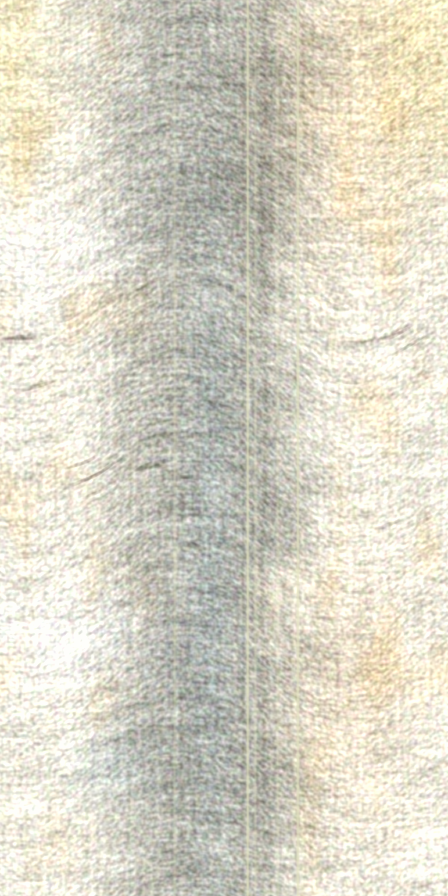
A Shadertoy shader for this texture:

```glsl
// Weathered pale stone: folded strata, a grey vertical band and thin light seams.
#define FOLD_HEIGHT 0.07
#define FOLD_PERIOD 0.76
#define FOLD_CREST 0.41
#define CRACK_SPACING 0.345
#define CRACK_DEPTH 0.26
#define GRAIN_AMOUNT 0.20
#define STRATA_AMOUNT 0.17
#define WEAVE_AMOUNT 0.07
#define SEAM_WIDTH 0.0035
#define PAPER vec3(0.965, 0.95, 0.905)
#define BAND_GREY vec3(0.715, 0.715, 0.685)
#define SEAM_TINT vec3(0.90, 0.90, 0.77)

vec2 hashGradient(vec2 cell) {
    vec3 h = fract(vec3(cell.xyx) * vec3(0.1031, 0.1030, 0.0973));
    h += dot(h, h.yzx + 33.33);
    float angle = 6.2832 * fract((h.x + h.y) * h.z);
    return vec2(cos(angle), sin(angle));
}

// Gradient noise, roughly -0.7 to 0.7
float noise(vec2 p) {
    vec2 i = floor(p), f = p - i;
    vec2 w = f * f * f * (f * (f * 6.0 - 15.0) + 10.0);
    float a = dot(hashGradient(i), f);
    float b = dot(hashGradient(i + vec2(1, 0)), f - vec2(1, 0));
    float c = dot(hashGradient(i + vec2(0, 1)), f - vec2(0, 1));
    float d = dot(hashGradient(i + vec2(1, 1)), f - vec2(1, 1));
    return mix(mix(a, b, w.x), mix(c, d, w.x), w.y);
}

float fbm(vec2 p) {
    float sum = 0.0, gain = 1.0;
    for (int i = 0; i < 4; i++) {
        sum += gain * noise(p);
        p = mat2(1.6, 1.2, -1.2, 1.6) * p + 7.3;
        gain *= 0.55;
    }
    return sum;
}

float glow(vec2 p, vec2 centre, vec2 radius) {
    vec2 d = (p - centre) / radius;
    return exp(-dot(d, d));
}

float seam(float x, float centre, float width) {
    float d = (x - centre) / width;
    return exp(-d * d);
}

// Depth measured along the folded layers
float strataDepth(vec2 p) {
    float fold = cos(6.2832 * (p.x - FOLD_CREST) / FOLD_PERIOD);
    fold *= 1.0 - 0.4 * smoothstep(0.85, 1.0, p.x);
    float fade = 1.0 - 0.35 * smoothstep(1.1, 1.9, p.y);
    return p.y + FOLD_HEIGHT * fade * fold + 0.012 * noise(p * vec2(7, 5));
}

// Broken dark lines, strongest on the second layer
float cracks(vec2 p, float depth) {
    float sum = 0.0;
    for (int i = 1; i <= 4; i++) {
        float layer = float(i);
        float offset = depth - layer * CRACK_SPACING + 0.007 * noise(vec2(p.x * 22.0, layer * 9.0));
        float broken = smoothstep(-0.25, 0.3, noise(vec2(p.x * 13.0 + layer * 5.0, layer)));
        float reach = i == 2 ? 0.85 : 0.7 * glow(p, vec2(0.39, p.y), vec2(0.12, 1));
        sum += seam(offset, 0.0, 0.005) * broken * reach;
    }
    float fine = noise(vec2(p.x * 10.0, depth * 48.0));
    float patches = smoothstep(-0.1, 0.5, noise(p * vec2(6, 9) + 31.0));
    float zone = smoothstep(0.45, 0.7, p.y) * (1.0 - smoothstep(1.3, 1.6, p.y));
    return sum + 0.7 * smoothstep(0.22, 0.5, fine) * patches * (0.25 + 0.75 * zone);
}

void mainImage(out vec4 fragColor, in vec2 fragCoord) {
    vec2 uv = fragCoord / iResolution.xy;
    vec2 p = vec2(uv.x, 2.0 * (1.0 - uv.y));
    float depth = strataDepth(p);
    float cloud = fbm(p * vec2(4, 5) + 3.0);

    // Grey band with ragged sides
    float edge = p.x + 0.06 * cloud;
    float topSpread = 1.0 - smoothstep(0.2, 0.65, p.y);
    float band = smoothstep(0.13 - 0.04 * topSpread, 0.42, edge);
    band *= 1.0 - smoothstep(0.53, 0.76 + 0.04 * topSpread, edge);
    band += 0.22 * glow(p, vec2(0.42, 0.44), vec2(0.17, 0.09));
    band += 0.22 * glow(p, vec2(0.41, 1.60), vec2(0.14, 0.13));
    band += 0.16 * glow(p, vec2(0.24, 1.71), vec2(0.09, 0.07));
    band -= 0.15 * glow(p, vec2(0.42, 0.64), vec2(0.25, 0.07));
    vec3 color = mix(PAPER, BAND_GREY, clamp(band, 0.0, 1.2));

    // Stains: yellow corners, peach flank, cool patches, bleached left side
    float side = 1.0 - clamp(band, 0.0, 1.0);
    float yellow = glow(p, vec2(0.0, 0.12), vec2(0.12, 0.3)) + glow(p, vec2(0.96, 0.1), vec2(0.16, 0.3));
    float peach = glow(p, vec2(0.78, 1.55), vec2(0.15, 0.3)) + glow(p, vec2(0.78, 0.25), vec2(0.2, 0.35));
    float cool = glow(p, vec2(0.24, 1.71), vec2(0.1, 0.08)) + glow(p, vec2(0.47, 1.2), vec2(0.05, 0.8));
    float bleach = glow(p, vec2(0.04, 0.56), vec2(0.22, 0.12)) + glow(p, vec2(0.1, 1.43), vec2(0.28, 0.1));
    color -= vec3(0.0, 0.02, 0.11) * yellow;
    color -= vec3(0.01, 0.045, 0.08) * peach;
    color += vec3(-0.02, 0.005, 0.025) * cool + vec3(0.05, 0.06, 0.09) * bleach;
    float stain = noise(p * vec2(11, 5) + 17.0);
    color -= vec3(0.0, 0.035, 0.09) * smoothstep(0.0, 0.5, stain) * side;

    // Layer streaks, woven threads and mineral grain
    float streak = noise(vec2(p.x * 9.0, depth * 32.0)) + 0.6 * noise(vec2(p.x * 24.0, depth * 75.0));
    float weave = noise(vec2(p.x * 95.0, p.y * 4.0)) + noise(vec2(p.x * 5.0, p.y * 110.0));
    float grain = noise(vec2(p.x * 75.0, depth * 105.0)) + 0.6 * noise(p * 125.0 + 9.0);
    color += STRATA_AMOUNT * streak * 0.7 + WEAVE_AMOUNT * weave + GRAIN_AMOUNT * grain + 0.045 * cloud;
    color += 0.06 * vec3(noise(p * 60.0), noise(p * 60.0 + 40.0), noise(p * 60.0 + 80.0));
    color -= CRACK_DEPTH * cracks(p, depth) * vec3(0.95, 1.0, 1.0);

    // Upright seams and the faint threads between them
    float seams = 0.75 * seam(p.x, 0.553, SEAM_WIDTH) + 0.75 * seam(p.x, 0.665, SEAM_WIDTH);
    seams += 0.3 * (seam(p.x, 0.39, SEAM_WIDTH) + seam(p.x, 0.57, SEAM_WIDTH) + seam(p.x, 0.62, SEAM_WIDTH));
    color = mix(color, SEAM_TINT, seams * (0.85 + 0.4 * noise(vec2(3.0, p.y * 60.0))));
    color -= 0.05 * (seam(p.x, 0.543, 0.004) + seam(p.x, 0.59, 0.012));

    fragColor = vec4(clamp(color, 0.0, 1.0) * vec3(0.995, 0.995, 0.985), 1.0);
}
```
